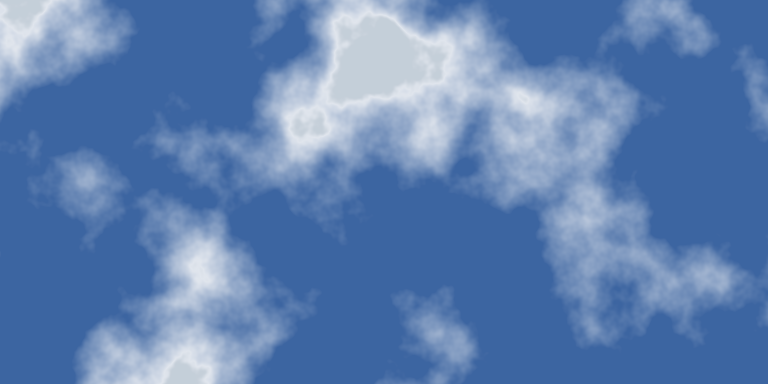
A WebGL 1 fragment shader for this texture:

```glsl
precision highp float;
uniform vec2 u_resolution;

#define CLOUD_FREQ 2.3       // largest cells per canvas height
#define OCTAVES 6
#define GAIN 0.5             // amplitude ratio between octaves
#define CLOUD_EDGE -0.06     // noise level where cloud begins
#define CLOUD_DEPTH 0.53     // noise rise from edge to full white
#define SEED vec2(17.3, 41.7)
#define SKY vec3(0.237, 0.395, 0.630)
#define WHITE vec3(0.88, 0.90, 0.93)
#define CORE vec3(0.77, 0.81, 0.85)

// Unit gradient for a lattice point
vec2 gradient(vec2 cell) {
  vec3 p = fract(vec3(cell.xyx) * vec3(0.1031, 0.1030, 0.0973));
  p += dot(p, p.yzx + 33.33);
  float angle = 6.28319 * fract((p.x + p.y) * p.z);
  return vec2(cos(angle), sin(angle));
}

float gradientNoise(vec2 p) {
  vec2 i = floor(p);
  vec2 f = p - i;
  vec2 u = f * f * f * (f * (f * 6.0 - 15.0) + 10.0);
  float a = dot(gradient(i), f);
  float b = dot(gradient(i + vec2(1.0, 0.0)), f - vec2(1.0, 0.0));
  float c = dot(gradient(i + vec2(0.0, 1.0)), f - vec2(0.0, 1.0));
  float d = dot(gradient(i + vec2(1.0, 1.0)), f - vec2(1.0, 1.0));
  return mix(mix(a, b, u.x), mix(c, d, u.x), u.y);
}

// Octaves are rotated and shifted so their lattices never line up
float fbm(vec2 p) {
  mat2 turn = mat2(1.6, 1.2, -1.2, 1.6);
  float sum = 0.0;
  float amplitude = 1.0;
  for (int i = 0; i < OCTAVES; i++) {
    sum += amplitude * gradientNoise(p);
    p = turn * p + vec2(13.7, 7.9);
    amplitude *= GAIN;
  }
  return sum;
}

void main() {
  vec2 uv = gl_FragCoord.xy / u_resolution.y;
  float density = (fbm(uv * CLOUD_FREQ + SEED) - CLOUD_EDGE) / CLOUD_DEPTH;

  // Thin cloud veils the sky; the thickest parts turn to grey shade
  vec3 color = mix(SKY, WHITE, clamp(density, 0.0, 1.0));
  color = mix(color, CORE, smoothstep(0.98, 1.18, density));
  gl_FragColor = vec4(color, 1.0);
}
```
